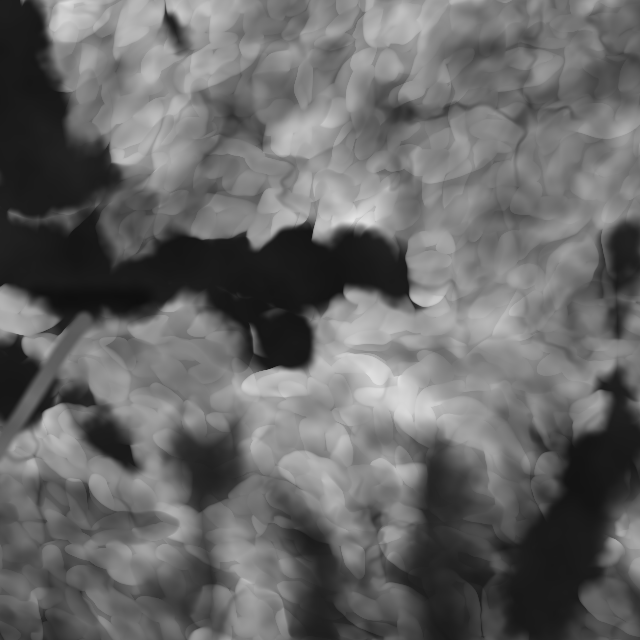
Give the GLSL for this texture map, as a Shadertoy shader.

```glsl
// Soft grey foliage: lit leaf clumps broken by deep shadow gaps and trunks.
const float SHADOW_TONE = 0.105;
const float LEAF_TONE = 0.50;
const float LEAF_CONTRAST = 0.36;
const float GRAIN_CONTRAST = 0.62;
const float LEAF_SCALE = 13.0;
const float EDGE_RAGGEDNESS = 0.11;
const float TRUNK_SPACING = 0.18;
const float TRUNK_START = 0.32;

float hash(vec2 p) {
    return fract(sin(dot(p, vec2(127.1, 311.7))) * 43758.5453);
}

float noise(vec2 p) {
    vec2 i = floor(p), f = fract(p);
    f = f * f * (3.0 - 2.0 * f);
    return mix(mix(hash(i), hash(i + vec2(1, 0)), f.x),
               mix(hash(i + vec2(0, 1)), hash(i + vec2(1, 1)), f.x), f.y);
}

float fbm(vec2 p) {
    float sum = 0.0, amp = 0.52;
    for (int i = 0; i < 4; i++) {
        sum += amp * noise(p);
        p = mat2(1.6, 1.2, -1.2, 1.6) * p + 7.3;
        amp *= 0.5;
    }
    return sum;
}

vec2 rotate(vec2 p, float a) {
    return vec2(cos(a) * p.x + sin(a) * p.y, cos(a) * p.y - sin(a) * p.x);
}

float capsule(vec2 p, vec2 a, vec2 b, float r) {
    vec2 ab = b - a;
    return length(p - a - ab * clamp(dot(p - a, ab) / dot(ab, ab), 0.0, 1.0)) - r;
}

// Overlapping elongated leaves; a random priority decides which lies on top.
float leaves(vec2 p, float angle) {
    vec2 cell = floor(p);
    float tone = 0.02, total = 0.12;
    for (int y = -1; y <= 1; y++)
    for (int x = -1; x <= 1; x++) {
        vec2 id = cell + vec2(x, y);
        vec2 jitter = vec2(hash(id), hash(id + 19.7)) - 0.5;
        vec2 q = rotate(p - id - 0.5 - 0.6 * jitter, angle + 1.6 * jitter.x);
        float r = length(q / vec2(0.95, 0.48));
        float w = smoothstep(1.0, 0.45, r) * exp2(6.0 * hash(id + 5.1));
        tone += w * (0.15 + 0.8 * hash(id + 41.3) - 0.22 * q.x);
        total += w;
    }
    return tone / total;
}

// Signed distance to the large dark gaps, negative inside.
float shadowGaps(vec2 p) {
    float d = capsule(p, vec2(-0.02, 0.92), vec2(0.06, 0.72), 0.085);
    d = min(d, capsule(p, vec2(-0.02, 0.61), vec2(0.10, 0.58), 0.085));
    d = min(d, capsule(p, vec2(0.10, 0.56), vec2(0.60, 0.58), 0.042));
    d = min(d, capsule(p, vec2(0.33, 0.54), vec2(0.43, 0.47), 0.035));
    d = min(d, capsule(p, vec2(-0.01, 0.44), vec2(0.04, 0.39), 0.055));
    d = min(d, capsule(p, vec2(0.11, 0.37), vec2(0.20, 0.28), 0.016));
    d = min(d, capsule(p, vec2(0.26, 0.97), vec2(0.28, 0.93), 0.018));
    d = min(d, capsule(p, vec2(0.98, 0.62), vec2(0.95, 0.30), 0.018));
    d = min(d, capsule(p, vec2(0.95, 0.30), vec2(0.84, 0.04), 0.050));
    return d;
}

// Evenly spaced trunks of alternating height along the lower edge.
float trunks(vec2 p) {
    float id = floor((p.x - TRUNK_START) / TRUNK_SPACING + 0.5);
    float x = abs(p.x - TRUNK_START - id * TRUNK_SPACING);
    float height = 0.25 + 0.07 * cos(3.14159 * id);
    return max(max(x - 0.022 - 0.006 * id, p.y - height), 0.23 - p.x);
}

void mainImage(out vec4 fragColor, in vec2 fragCoord) {
    vec2 uv = fragCoord / iResolution.xy;
    vec2 warp = vec2(fbm(uv * 9.0), fbm(uv * 9.0 + 31.0)) - 0.5;
    vec2 p = uv + 0.05 * warp;

    // Leaf texture, leaning one way above and the other way below
    float upper = smoothstep(0.35, 0.6, uv.y);
    float lean = mix(-0.6, 0.75, upper);
    float clump = leaves(p * LEAF_SCALE, lean);
    float leaflet = leaves(p * LEAF_SCALE * 2.1 + 17.0, lean);
    vec2 stretch = vec2(7.0, 12.0);
    float grain = mix(fbm(rotate(p, -0.6) * stretch), fbm(rotate(p, 0.75) * stretch), upper);

    // Broad light: bright centre, calmer right side, dimmer lower corners
    float pool = exp(-dot(uv - vec2(0.56, 0.39), uv - vec2(0.56, 0.39)) * 22.0);
    float glow = smoothstep(0.13, 0.03, length((p - vec2(1.01, 0.16)) * vec2(1.3, 1.0)));
    float right = smoothstep(0.6, 0.85, uv.x);
    float light = LEAF_TONE + 0.19 * pool - 0.10 * smoothstep(0.4, 0.05, uv.y);
    light += 0.05 * upper - 0.06 * right;
    light += mix(1.0, 0.65, right) * LEAF_CONTRAST * (0.62 * clump + 0.38 * leaflet - 0.48);
    light += GRAIN_CONTRAST * (grain - 0.5) + 0.14 * (noise(p * 38.0) - 0.5);

    // Thin dark creases between leaves
    float crease = smoothstep(0.05, 0.0, abs(fbm(p * 8.0 + 3.0) - 0.5));
    light -= 0.11 * crease * smoothstep(0.35, 0.75, fbm(uv * 6.0 + 11.0));

    // Ragged shadow borders, softer towards the bottom
    float ragged = EDGE_RAGGEDNESS * (fbm(uv * 11.0 + 5.0) - 0.5) + 0.04 * (clump - 0.5);
    float gaps = smoothstep(-0.014, 0.026, shadowGaps(p) + ragged);
    float trunkGaps = smoothstep(-0.035, 0.045, trunks(p) + 0.7 * ragged);
    float cover = max(gaps * mix(0.12, 1.0, trunkGaps), glow);
    float shadow = SHADOW_TONE + 0.09 * (fbm(uv * 8.0) - 0.5);
    shadow -= 0.05 * smoothstep(0.02, -0.01, capsule(uv, vec2(0.06, 0.53), vec2(0.22, 0.53), 0.015));
    float tone = mix(shadow, light + 0.24 * glow, cover);

    // Slanting stem across the left shadow
    float stem = capsule(uv + 0.012 * warp, vec2(-0.01, 0.29), vec2(0.13, 0.50), 0.010);
    tone = mix(tone, 0.36 + 0.25 * (grain - 0.5), smoothstep(0.010, -0.004, stem));

    fragColor = vec4(vec3(clamp(tone, 0.04, 0.93)), 1.0);
}
```
